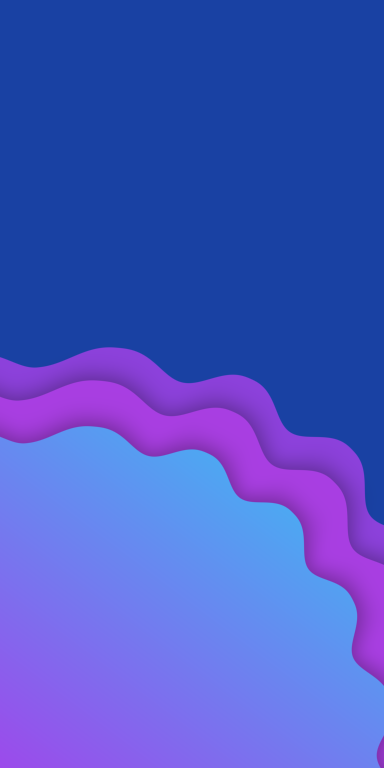
A Shadertoy shader for this background:

```glsl
const float PI = 3.14159265;

const vec3 NAVY = vec3(0.098, 0.255, 0.640);
const vec3 VIOLET = vec3(0.550, 0.255, 0.860);
const vec3 MAGENTA = vec3(0.660, 0.245, 0.885);
const vec3 GLOW_LOW = vec3(0.610, 0.290, 0.920);
const vec3 GLOW_HIGH = vec3(0.300, 0.660, 0.950);

// Radius of the scalloped rim at a given angle
float rimRadius(float angle) {
    float turn = (1.641 - angle) / 1.590;
    float stretch = max(turn, 0.0);
    float lobe = 5.0 * turn - 1.65 * stretch * pow(abs(1.0 - stretch), 2.0) * (1.0 - stretch);
    float bump = 1.0 - pow(abs(cos(PI * lobe)), 2.6);
    float height = mix(0.047, 0.060, smoothstep(0.3, 1.6, lobe));
    float offset = lobe - 3.0;
    float sway = -0.0208 * offset * exp(-0.5 * offset * offset);
    return 0.862 + sway + height * bump;
}

// Approximate signed distance to the rim, negative inside
float scallopDistance(vec2 p, vec2 center, float size) {
    vec2 q = (p - center) / size;
    float angle = atan(q.y, q.x);
    float radius = rimRadius(angle);
    float eps = 0.004;
    float slope = (rimRadius(angle + eps) - rimRadius(angle - eps)) / (2.0 * eps * radius);
    return size * (length(q) - radius) / sqrt(1.0 + slope * slope);
}

// Soft shade cast on the sheet below, followed by the sheet itself
vec3 addSheet(vec3 below, vec3 sheet, float dist, float shade, float pixel) {
    float falloff = max(dist, 0.0) / 0.050;
    vec3 shaded = below * (1.0 - shade * exp(-falloff * falloff - falloff));
    return mix(shaded, sheet, smoothstep(0.75 * pixel, -0.75 * pixel, dist));
}

void mainImage(out vec4 fragColor, in vec2 fragCoord) {
    float pixel = 1.0 / iResolution.x;
    vec2 p = fragCoord * pixel;

    // Distances to the three stacked sheets
    float backSheet = scallopDistance(p, vec2(0.167, 0.031), 1.176);
    float middleSheet = scallopDistance(p, vec2(0.122, -0.055), 1.176);
    float frontSheet = scallopDistance(p, vec2(0.126, -0.015), 1.0);

    // Diagonal gradient of the front sheet
    float rise = clamp(dot(p, vec2(0.6, 0.8)), 0.0, 1.02);
    vec3 glow = mix(GLOW_LOW, GLOW_HIGH, rise);

    vec3 color = addSheet(NAVY, VIOLET, backSheet, 0.0, pixel);
    color = addSheet(color, MAGENTA, middleSheet, 0.22, pixel);
    color = addSheet(color, glow, frontSheet, 0.22, pixel);
    fragColor = vec4(color, 1.0);
}
```
